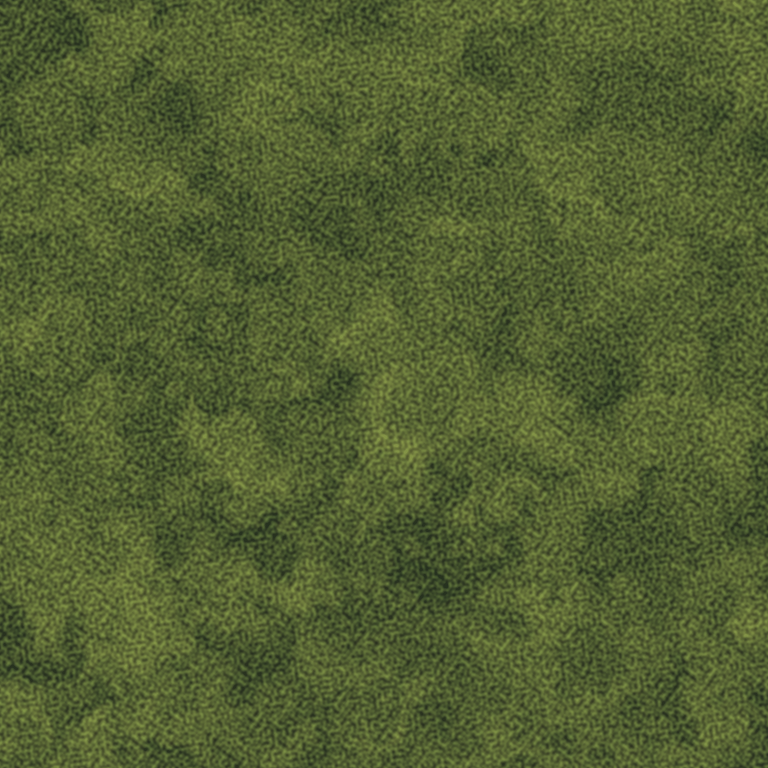
Write a WebGL 2 fragment shader that draws this texture.

```glsl
#version 300 es
precision highp float;
// Mossy grass: small fluffy tufts with curled light edges under fine grain.

#define PATCH_SCALE 14.0
#define PATCH_GAIN 1.0
#define CURL_GAIN 0.3
#define TUFT_SCALE 14.0
#define TUFT_GAIN 0.28
#define WARP 2.4
#define GRAIN_SCALE 185.0
#define GRAIN_GAIN 1.2
#define HUE_SHIFT 0.05
#define SHADE_COLOR vec3(0.23, 0.26, 0.15)
#define LIGHT_COLOR vec3(0.42, 0.49, 0.24)

uniform vec2 u_resolution;
out vec4 fragColor;

float hash(vec2 p) {
    vec3 q = fract(vec3(p.xyx) * 0.1031);
    q += dot(q, q.yzx + 33.33);
    return fract((q.x + q.y) * q.z);
}

vec2 hash2(vec2 p) {
    return vec2(hash(p), hash(p + 71.7));
}

float valueNoise(vec2 p) {
    vec2 cell = floor(p);
    vec2 f = fract(p);
    f = f * f * (3.0 - 2.0 * f);
    float low = mix(hash(cell), hash(cell + vec2(1, 0)), f.x);
    float high = mix(hash(cell + vec2(0, 1)), hash(cell + vec2(1, 1)), f.x);
    return mix(low, high, f.y);
}

// Slope of a random direction, measured from one lattice corner
float cornerSlope(vec2 cell, vec2 corner, vec2 f) {
    float angle = 6.2832 * hash(cell + corner);
    return dot(vec2(cos(angle), sin(angle)), f - corner);
}

// Gradient noise: even-sized soft specks without broad drift
float gradientNoise(vec2 p) {
    vec2 cell = floor(p);
    vec2 f = fract(p);
    vec2 s = f * f * (3.0 - 2.0 * f);
    float low = mix(cornerSlope(cell, vec2(0, 0), f), cornerSlope(cell, vec2(1, 0), f), s.x);
    float high = mix(cornerSlope(cell, vec2(0, 1), f), cornerSlope(cell, vec2(1, 1), f), s.x);
    return mix(low, high, s.y);
}

// Layered noise, centred on zero
float fbm(vec2 p) {
    float sum = 0.0;
    float amplitude = 0.5;
    for (int i = 0; i < 4; i++) {
        sum += amplitude * (valueNoise(p) - 0.5);
        p = mat2(1.6, 1.2, -1.2, 1.6) * p + 17.3;
        amplitude *= 0.5;
    }
    return sum;
}

// Blended height within nearby tufts: bright crown, dark foot
float tuftShade(vec2 p) {
    vec2 cell = floor(p);
    float shade = 0.0;
    float total = 0.0;
    for (int y = -1; y <= 1; y++) {
        for (int x = -1; x <= 1; x++) {
            vec2 neighbour = cell + vec2(x, y);
            vec2 offset = p - neighbour - hash2(neighbour);
            float weight = exp(-12.0 * dot(offset, offset));
            shade += weight * (offset.y - 0.3 * offset.x);
            total += weight;
        }
    }
    return shade / (total + 0.01);
}

void main() {
    vec2 uv = gl_FragCoord.xy / min(u_resolution.x, u_resolution.y);

    // Fluffy outlines from warped coordinates
    vec2 warp = WARP * vec2(fbm(uv * 22.0 + 5.0), fbm(uv * 22.0 + 43.0));
    vec2 fluffy = uv * PATCH_SCALE + warp;
    float patches = fbm(fluffy + 9.0);
    float curls = 0.34 - abs(2.0 * valueNoise(fluffy + 61.0) - 1.0);
    float tufts = tuftShade(uv * TUFT_SCALE + 0.7 * warp + 3.0);

    // Fine blades, turned off the pixel axes
    float grain = gradientNoise(mat2(0.8, 0.6, -0.6, 0.8) * uv * GRAIN_SCALE + 211.0);

    float clumps = PATCH_GAIN * patches + CURL_GAIN * curls + TUFT_GAIN * tufts;
    float tone = 0.51 + clumps + GRAIN_GAIN * grain;
    vec3 color = mix(SHADE_COLOR, LIGHT_COLOR, clamp(tone, -0.3, 1.4));

    // Drift towards olive on the lit clumps
    color.r += HUE_SHIFT * clumps;
    fragColor = vec4(color, 1.0);
}
```
